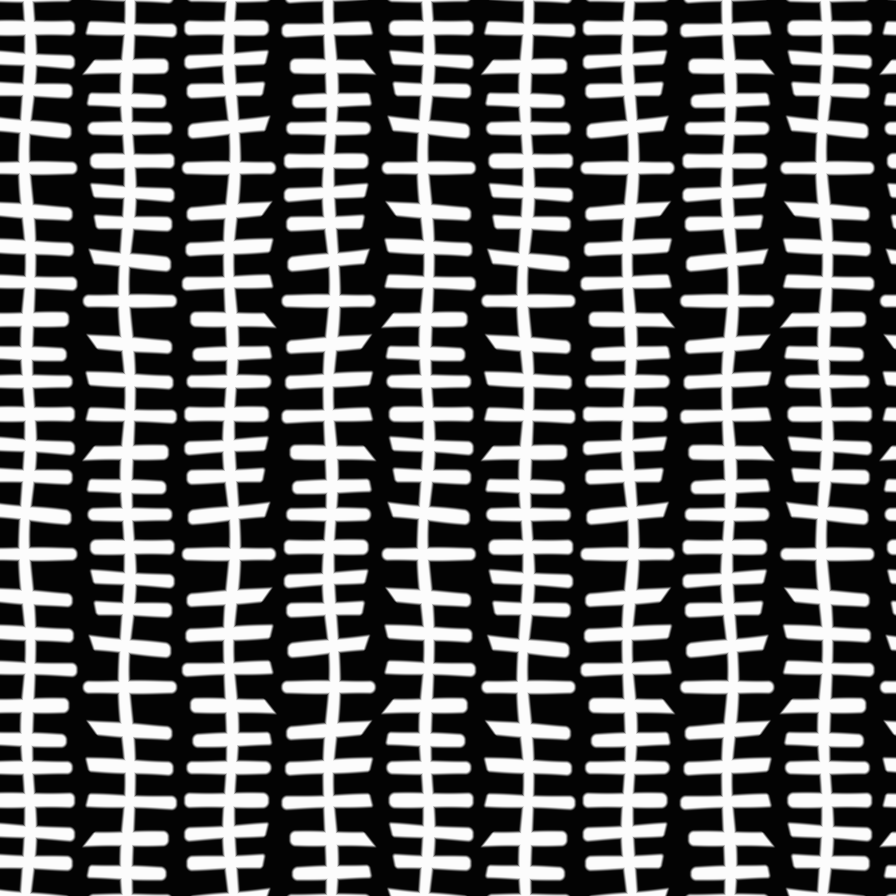
Give the GLSL for this pattern, as a Shadertoy shader.

```glsl
// Hand-drawn white ladder stems with uneven rungs, in mirrored, staggered columns on black.

const float PERIOD = 331.0; // height of one run of rungs; the canvas is 768 units tall

// Each rung: drop below the run's start, left reach, right reach, slope
const vec4 RUNGS[11] = vec4[11](
    vec4(0, 38, 35, -0.01), vec4(29, 35, 33, 0.03), vec4(53, 34, 38, 0.0),
    vec4(81, 32, 40, 0.0), vec4(108, 32, 40, 0.06), vec4(134, 29, 38, 0.03),
    vec4(166, 33, 37, 0.1), vec4(201, 38, 42, 0.0), vec4(238, 35, 38, 0.07),
    vec4(269, 36, 39, 0.05), vec4(299, 36, 42, 0.03));

// Slant of each rung's left tip: positive points down, negative points up
const float TIP_SLANT[11] = float[11](
    0.8, 0.2, 0.0, 0.0, -0.25, -0.2, -0.35, 0.0, -0.75, -0.25, 0.25);

// Box with separate corner radii for its left and right ends
float strokeBox(vec2 p, vec2 halfSize, float leftRadius, float rightRadius) {
    float r = p.x < 0.0 ? leftRadius : rightRadius;
    vec2 q = abs(p) - halfSize + r;
    return min(max(q.x, q.y), 0.0) + length(max(q, 0.0)) - r;
}

float rung(vec2 p, int k) {
    vec4 shape = RUNGS[k];
    float slant = TIP_SLANT[k];
    float seed = float(k);

    p.y -= shape.x;
    p.y -= PERIOD * round(p.y / PERIOD) + shape.w * p.x;
    float halfWidth = 5.8 + 0.4 * sin(seed * 2.3 + 1.0) + 0.35 * sin(p.x * 0.09 + seed);

    // Shear only the left end
    if (p.x < 0.0) p.x += slant * p.y - 6.0 * abs(slant);
    p.x -= 0.5 * (shape.z - shape.y);
    float leftRadius = clamp(5.0 - 12.0 * abs(slant), 1.2, 5.0);
    return strokeBox(p, vec2(0.5 * (shape.y + shape.z), halfWidth), leftRadius, 4.6);
}

float stem(vec2 p) {
    float phase = 6.28318 * p.y / PERIOD;
    float sway = 2.2 * cos(2.0 * phase - 4.1) - 1.1 * cos(phase - 3.6);
    return abs(p.x - sway) - 5.0 - 0.5 * sin(3.0 * phase + 1.0);
}

void mainImage(out vec4 fragColor, in vec2 fragCoord) {
    vec2 p = fragCoord / iResolution.y * 768.0;
    p.y = 768.0 - p.y;

    // Nine columns across; they mirror in pairs
    float across = (p.x + 17.0) / 85.4;
    float column = floor(across);
    float x = (fract(across) - 0.5) * 85.4;
    if (mod(column, 4.0) > 1.5) x = -x;

    // Every other column is shifted down
    float stagger = mod(column, 2.0) < 0.5 ? 217.0 : 0.0;
    vec2 local = vec2(x + 1.75, mod(p.y - 57.0 - stagger, PERIOD));

    float d = stem(local);
    for (int k = 0; k < 11; k++) d = min(d, rung(local, k));

    // Soft ink edge
    float softness = max(1.7, 576.0 / iResolution.y);
    float ink = 1.0 - smoothstep(-softness, softness, d);
    fragColor = vec4(vec3(mix(0.01, 0.99, ink)), 1.0);
}
```
